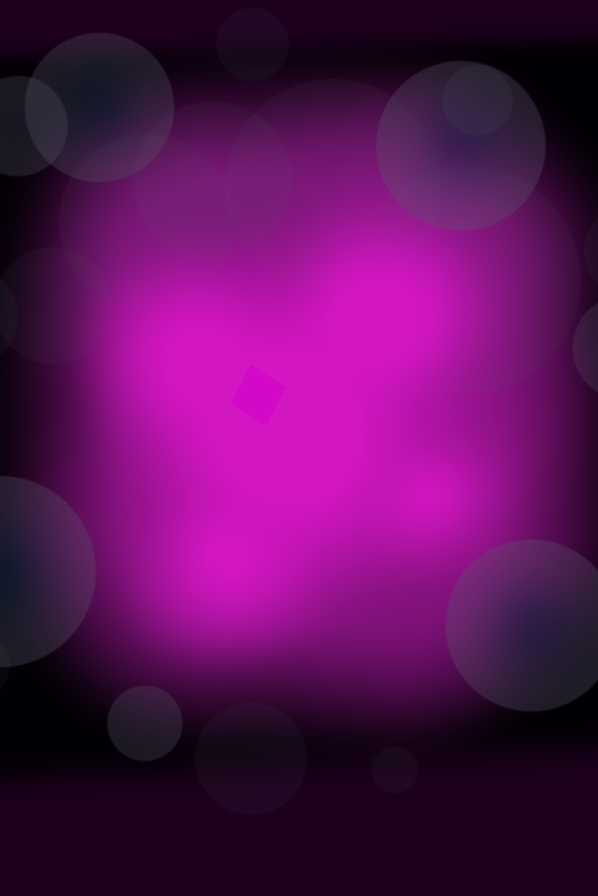
This background is drawn by a Shadertoy shader. Its source:

```glsl
// Soft magenta glow on a dark plum field, ringed by translucent bokeh discs.

// Colours
const vec3 PLUM    = vec3(0.110, 0.000, 0.110);
const vec3 BLACK   = vec3(0.006, 0.000, 0.014);
const vec3 PURPLE  = vec3(0.500, 0.070, 0.475);
const vec3 MAGENTA = vec3(0.825, 0.085, 0.760);
const vec3 FACET   = vec3(0.830, 0.030, 0.780);
const vec3 HAZE    = vec3(0.360, 0.340, 0.430);
const vec3 NAVY    = vec3(0.090, 0.200, 0.300);

// Layout: the canvas is 1 wide and 1.5 high
const float HEIGHT      = 1.5;
const vec2  HALO_CENTER = vec2(0.523, 0.826);
const vec2  HALO_HALF   = vec2(0.434, 0.488);
const float HALO_CORNER = 0.30;
const float HALO_SOFT   = 0.137;
const float CORE_SOFT   = 0.105;
const float CORE_BLEND  = 0.12;
const float FAINT_ALPHA = 0.085;
const float WARP        = 0.006;

// Core lobes: center, radius
const vec3 LOBES[5] = vec3[5](
    vec3(0.625, 0.963, 0.160), vec3(0.332, 0.895, 0.140),
    vec3(0.381, 0.572, 0.122), vec3(0.713, 0.670, 0.093),
    vec3(0.488, 0.777, 0.205));

// Clear discs: center, radius, opacity
const vec4 DISCS[8] = vec4[8](
    vec4(0.166, 1.320, 0.125, 0.30), vec4(0.029, 1.289, 0.084, 0.28),
    vec4(0.771, 1.256, 0.142, 0.32), vec4(0.799, 1.332, 0.059, 0.14),
    vec4(0.000, 0.543, 0.160, 0.32), vec4(0.889, 0.453, 0.144, 0.32),
    vec4(0.242, 0.289, 0.063, 0.28), vec4(1.045, 0.918, 0.087, 0.25));

// Faint discs: center, radius
const vec3 FAINT[11] = vec3[11](
    vec3(0.422, 1.426, 0.061), vec3(0.557, 1.188, 0.180),
    vec3(0.781, 1.031, 0.191), vec3(0.355, 1.197, 0.133),
    vec3(0.244, 1.129, 0.146), vec3(0.088, 0.988, 0.098),
    vec3(0.420, 0.230, 0.094), vec3(1.055, 1.080, 0.078),
    vec3(-0.059, 0.969, 0.088), vec3(0.660, 0.211, 0.039),
    vec3(-0.039, 0.387, 0.055));

float roundBox(vec2 p, vec2 halfSize, float corner) {
    vec2 q = abs(p) - halfSize + corner;
    return length(max(q, 0.0)) + min(max(q.x, q.y), 0.0) - corner;
}

float smoothMin(float a, float b, float k) {
    float h = max(k - abs(a - b), 0.0) / k;
    return min(a, b) - 0.25 * h * h * k;
}

// Coverage that fades from 1 inside to 0 outside over +-soft
float fill(float dist, float soft) {
    return 1.0 - smoothstep(-soft, soft, dist);
}

// Layered sines that make the glow outline slightly irregular
float ripple(vec2 p) {
    return WARP * (sin(13.0 * p.x + 7.0 * p.y) + 0.6 * sin(19.0 * p.y - 11.0 * p.x));
}

float coreDistance(vec2 p) {
    float dist = 10.0;
    for (int i = 0; i < 5; i++)
        dist = smoothMin(dist, length(p - LOBES[i].xy) - LOBES[i].z, CORE_BLEND);
    return dist;
}

void mainImage(out vec4 fragColor, in vec2 fragCoord) {
    vec2 p = (fragCoord - 0.5 * iResolution.xy) / iResolution.y * HEIGHT
           + vec2(0.5, 0.5 * HEIGHT);
    float pixel = HEIGHT / iResolution.y;

    // Plum field with a black band between its top and bottom
    float band = smoothstep(-0.05, 0.05, p.y - mix(0.195, 0.250, p.x))
               * fill(p.y - mix(1.405, 1.435, p.x), 0.035);
    vec3 color = mix(PLUM, BLACK, band);

    // Wide purple halo, then the bright lobed core
    float wobble = ripple(p);
    float halo = fill(roundBox(p - HALO_CENTER, HALO_HALF, HALO_CORNER) + wobble, HALO_SOFT);
    float core = fill(coreDistance(p) + wobble, CORE_SOFT);
    color = mix(color, PURPLE, halo);
    color = mix(color, MAGENTA, core);

    // Small saturated facet inside the core
    vec2 f = p - vec2(0.432, 0.838);
    float facet = abs(f.x + 0.25 * f.y) * 1.1 + abs(f.y - 0.3 * f.x) - 0.055;
    color = mix(color, FACET, fill(facet, 1.5 * pixel));

    // Faint discs, lost in the bright core
    for (int i = 0; i < 11; i++) {
        float cover = fill(length(p - FAINT[i].xy) - FAINT[i].z, 1.5 * pixel);
        color = mix(color, HAZE, FAINT_ALPHA * cover * (1.0 - core));
    }

    // Clear discs: hazy rim, and a dark blue middle in the larger ones
    for (int i = 0; i < 8; i++) {
        float radius = DISCS[i].z;
        float dist = length(p - DISCS[i].xy);
        float middle = fill(dist / radius - 0.5, 0.5) * smoothstep(0.06, 0.14, radius);
        vec3 tint = mix(HAZE, NAVY, middle);
        float alpha = DISCS[i].w * (1.0 + 0.4 * middle);
        color = mix(color, tint, alpha * fill(dist - radius, 1.5 * pixel));
    }

    fragColor = vec4(color, 1.0);
}
```
